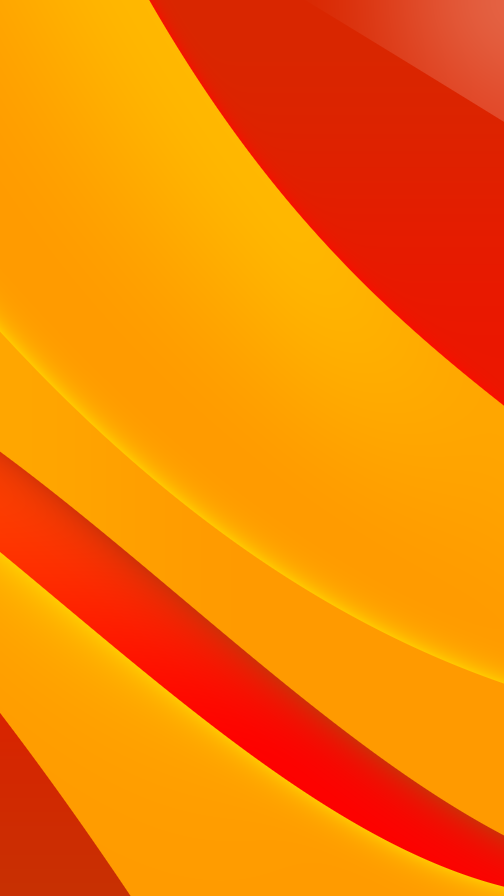
Give the GLSL for this background, as a WebGL 2 fragment shader.

```glsl
#version 300 es
precision highp float;
// Sweeping orange and red sheets, stacked from top right to lower left.
// Each border is a cubic y(x); its approximate signed distance drives the
// antialiased masks, the yellow rim glows and the soft ribbon shadow.

#define GLOW_WIDTH 0.013
#define SHADOW_WIDTH 0.022
#define HIGHLIGHT_REACH 0.23
#define SHEEN_STRENGTH 0.30
#define ORANGE vec3(1.0, 0.605, 0.0)
#define AMBER vec3(1.0, 0.72, 0.0)
#define YELLOW vec3(1.0, 0.81, 0.0)
#define SHADOW vec3(0.80, 0.19, 0.03)

uniform vec2 u_resolution;
out vec4 fragColor;

// Cubic coefficients, constant term first; x and y both span 0..1
const vec4 RED_EDGE = vec4(1.3547, -1.4426, 0.9051, -0.270);
const vec4 FOLD_EDGE = vec4(0.630, -0.6122, 0.2403, -0.021);
const vec4 RIBBON_TOP = vec4(0.496, -0.4152, -0.1592, 0.146);
const vec4 RIBBON_BASE = vec4(0.384, -0.4642, -0.051, 0.1416);
const vec4 CORNER_EDGE = vec4(0.2044, -0.737, -0.2, 0.0);
const vec4 SHEEN_EDGE = vec4(1.205, -0.335, -0.006, 0.0);

// Signed distance to a cubic border in canvas heights, positive above it
float above(vec4 c, vec2 p) {
  float y = c.x + p.x * (c.y + p.x * (c.z + p.x * c.w));
  float slope = c.y + p.x * (2.0 * c.z + 3.0 * c.w * p.x);
  float aspect = u_resolution.x / u_resolution.y;
  return (p.y - y) / length(vec2(1.0, slope / aspect));
}

// One-pixel soft coverage of the positive side
float cover(float d) {
  return clamp(d * u_resolution.y + 0.5, 0.0, 1.0);
}

float falloff(float d, float width) {
  return exp(-max(d, 0.0) / width);
}

void main() {
  vec2 p = gl_FragCoord.xy / u_resolution;
  float red = above(RED_EDGE, p);
  float fold = above(FOLD_EDGE, p);
  float ribbonTop = above(RIBBON_TOP, p);
  float ribbonBase = above(RIBBON_BASE, p);
  float corner = above(CORNER_EDGE, p);
  float sheen = above(SHEEN_EDGE, p);

  // Lowest orange sheet, yellow beneath the ribbon
  float warm = falloff(-ribbonBase, 0.06) * (1.0 - smoothstep(0.0, 0.75, p.x));
  vec3 color = mix(ORANGE, AMBER, warm);
  color = mix(color, YELLOW, 0.85 * falloff(-ribbonBase, GLOW_WIDTH));

  // Dark red corner
  vec3 cornerRed = mix(vec3(0.78, 0.19, 0.01), vec3(0.85, 0.14, 0.0), p.y / 0.2);
  color = mix(color, cornerRed, cover(-corner));

  // Red ribbon, shaded under its upper border
  vec3 ribbon = vec3(1.0, 0.25 * smoothstep(0.14, 0.48, p.y), 0.0);
  float shade = falloff(-ribbonTop, SHADOW_WIDTH) * mix(0.75, 0.95, smoothstep(0.0, 0.3, p.x));
  ribbon = mix(ribbon, SHADOW, shade);
  color = mix(color, ribbon, cover(ribbonBase));

  // Middle orange sheet
  vec3 middle = mix(AMBER, ORANGE, mix(0.6, 1.0, smoothstep(0.0, 0.5, p.x)));
  color = mix(color, middle, cover(ribbonTop));

  // Broad orange sheet with upper highlight and glowing lower rim
  float highlight = 1.0 - smoothstep(0.0, HIGHLIGHT_REACH, -red);
  highlight *= 1.0 - 0.6 * smoothstep(0.55, 1.0, p.x);
  vec3 broad = mix(ORANGE, AMBER, highlight);
  broad = mix(broad, YELLOW, 0.9 * falloff(fold, GLOW_WIDTH));
  color = mix(color, broad, cover(fold));

  // Upper red sheet with a bright rim and a pale corner sheen
  vec3 upper = mix(vec3(0.92, 0.09, 0.0), vec3(0.85, 0.15, 0.0), smoothstep(0.58, 0.98, p.y));
  upper = mix(upper, vec3(1.0, 0.04, 0.0), 0.8 * falloff(red, 0.006));
  float pale = SHEEN_STRENGTH * smoothstep(0.55, 1.05, p.x) * mix(0.6, 1.0, smoothstep(0.84, 1.0, p.y));
  upper = mix(upper, vec3(1.0, 0.95, 0.9), pale * cover(sheen));
  color = mix(color, upper, cover(red));

  fragColor = vec4(color, 1.0);
}
```
